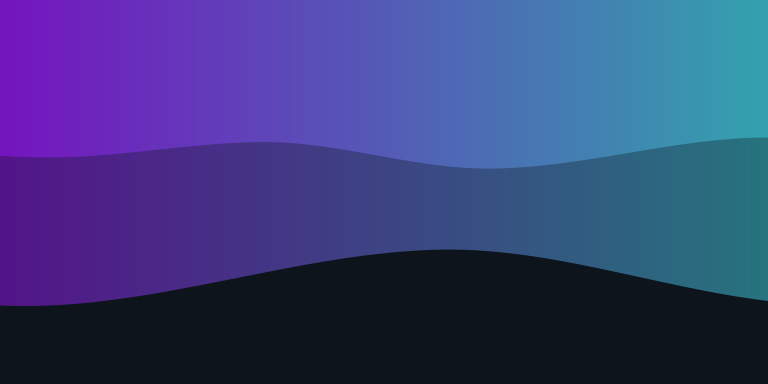
A Shadertoy shader for this background:

```glsl
// Two smooth wave layers over a violet to teal horizontal gradient.

const vec3 VIOLET = vec3(0.459, 0.078, 0.747);
const vec3 TEAL = vec3(0.200, 0.635, 0.682);
const vec3 NIGHT = vec3(0.051, 0.080, 0.108);
const float VEIL_OPACITY = 0.33;

// Eased height change between two horizontal positions.
float rise(float x, float start, float end, float change) {
    return change * smoothstep(start, end, x);
}

// Height of the translucent back wave.
float backWave(float x) {
    return 0.609 + rise(x, -0.156, 0.065, -0.019)
                 + rise(x, 0.065, 0.345, 0.040)
                 + rise(x, 0.345, 0.635, -0.069)
                 + rise(x, 0.635, 1.000, 0.081);
}

// Height of the solid front wave.
float frontWave(float x) {
    return 0.219 + rise(x, -0.130, 0.033, -0.016)
                 + rise(x, 0.033, 0.586, 0.147)
                 + rise(x, 0.586, 1.081, -0.144);
}

// Antialiased coverage of the area below a height.
float below(float y, float height, float pixel) {
    return clamp((height - y) / pixel + 0.5, 0.0, 1.0);
}

void mainImage(out vec4 fragColor, in vec2 fragCoord) {
    vec2 uv = fragCoord / iResolution.xy;
    float pixel = 1.0 / iResolution.y;

    // Sky gradient
    vec3 color = mix(VIOLET, TEAL, uv.x);

    // Wave layers, back to front
    color = mix(color, NIGHT, VEIL_OPACITY * below(uv.y, backWave(uv.x), pixel));
    color = mix(color, NIGHT, below(uv.y, frontWave(uv.x), pixel));

    fragColor = vec4(color, 1.0);
}
```
